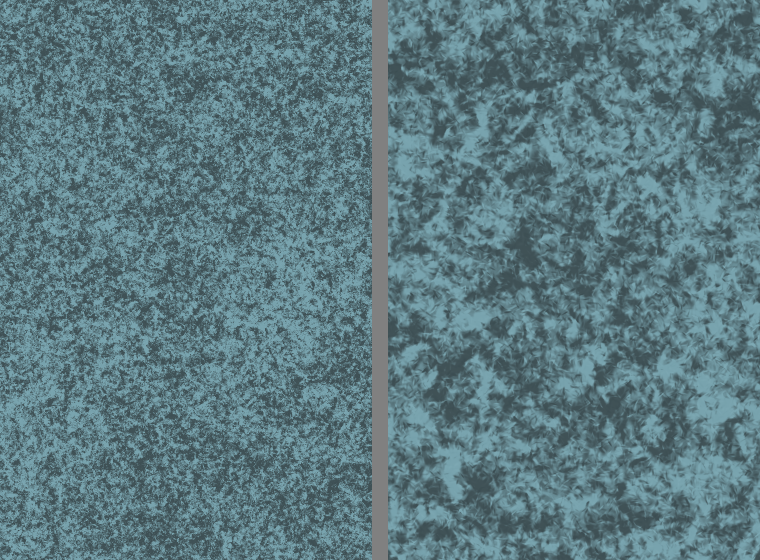
Left: the whole. Right: its middle third, enlarged.
A Shadertoy shader for this texture:

```glsl
vec3 hash3(vec2 cell)
{
    vec3 h = fract(cell.xyx * vec3(0.1031, 0.1030, 0.0973));
    h += dot(h, h.yxz + 33.33);
    return fract((h.xxy + h.yzz) * h.zyx);
}

// Cellular noise: light and dark slivers, scattered and turned at random
float flakes(vec2 p)
{
    vec2 base = floor(p);
    float sum = 0.0;
    for (int y = -1; y <= 1; y++)
    for (int x = -1; x <= 1; x++)
    for (int k = 0; k < 2; k++)
    {
        vec2 cell = base + vec2(x, y);
        vec3 place = hash3(cell + 57.3 * float(k) + 11.0);
        vec3 trait = hash3(cell + 91.7 * float(k) + 203.0);
        vec2 d = p - cell - place.xy;
        float angle = 3.1416 * place.z;
        vec2 axis = vec2(cos(angle), sin(angle));
        vec2 q = vec2(dot(d, axis), dot(d, vec2(-axis.y, axis.x)));
        q.y /= mix(0.25, 0.5, trait.y);
        float body = max(0.0, 1.0 - dot(q, q));
        sum += (2.0 * trait.x - 1.0) * body * body;
    }
    return sum;
}

float pool(vec2 p, vec2 center, float radius)
{
    vec2 d = (p - center) / radius;
    return exp(-dot(d, d));
}

// Broad drift between paler and darker areas
float clouds(vec2 p)
{
    float drift = 0.30 * pool(p, vec2(0.50, 0.43), 0.16)
                + 0.32 * pool(p, vec2(0.09, 0.21), 0.13)
                + 0.15 * pool(p, vec2(0.12, 0.77), 0.12)
                - 0.25 * pool(p, vec2(0.32, 0.13), 0.12);
    drift += 0.05 * sin(17.0 * p.x + 2.0 * sin(9.0 * p.y));
    return drift + 0.22 * flakes(p * 9.0) - 0.06;
}

void mainImage(out vec4 fragColor, in vec2 fragCoord)
{
    vec2 p = fragCoord / iResolution.y;

    // Ragged blotches from coarse to fine
    float blotch = 0.40 * flakes(p * 38.0 + 3.0)
                 + 1.00 * flakes(p * 85.0 + 17.0)
                 + 0.80 * flakes(p * 175.0 + 41.0);
    float grain = flakes(p * 370.0 + 73.0);
    float ink = smoothstep(-1.05, 1.05, blotch + 0.65 * grain + clouds(p));

    vec3 slate = vec3(0.250, 0.321, 0.339);
    vec3 teal = vec3(0.470, 0.639, 0.681);
    vec3 color = mix(slate, teal, ink) + 0.012 * grain;
    fragColor = vec4(color, 1.0);
}
```
